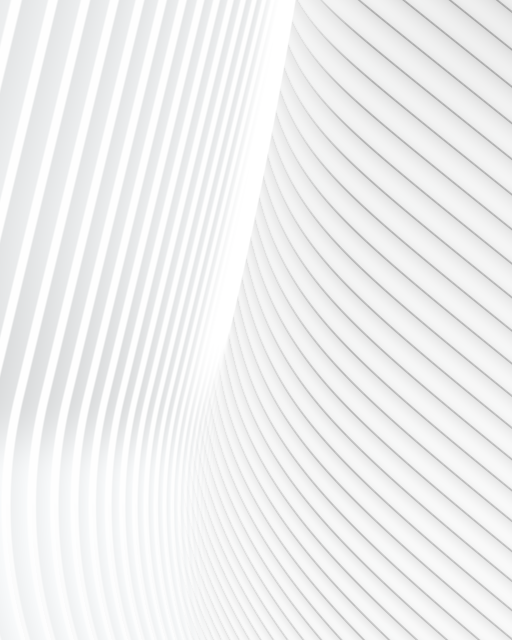
Reproduce this background procedurally as a Shadertoy shader.

```glsl
// Horizontal place of the fold at depth d below the top
float foldEdge(float d) {
    float turn = max(d - 0.6, 0.0);
    return 0.462 - 0.165 * d - 0.065 * d * d + 0.5 * turn * turn;
}

// Straightened position on the leaning left wall
float leftAcross(float x, float d) {
    float turn = max(d - 0.62, 0.0);
    return x + 0.24 * d - 0.7 * turn * turn;
}

// Slat count down the right wall: steep at the fold, then diagonal
float rightPhase(float x, float d) {
    float s = max(x - foldEdge(d), -0.05);
    float drop = (0.04 + 0.34 * d) * exp(-s / (0.03 + 0.09 * d));
    float level = d - 0.8 * x + drop;
    return level * 19.9 + 2.5 * level * level + 0.4;
}

vec3 leftWall(float x, float d) {
    // Ribs crowd and broaden towards the fold
    float across = leftAcross(x, d);
    float n = -8.4 * log(max(0.535 - across, 0.03)) - 0.67;
    float f = fract(n);
    float soft = max(fwidth(n), 0.035);
    float halfWidth = mix(0.14, 0.24, smoothstep(0.05, 0.42, across));
    float reach = abs(fract(n + 0.5) - 0.5);
    float rib = 1.0 - smoothstep(halfWidth - soft, halfWidth + soft, reach);

    // Shaded gaps, darkest in the recess above the bend
    float recess = smoothstep(0.3, 0.62, d) * (1.0 - smoothstep(0.62, 0.74, d));
    float gap = mix(0.89, 0.945, f) - 0.04 * recess * (1.0 - smoothstep(0.18, 0.34, x));
    gap += 0.045 * smoothstep(0.63, 0.76, d);
    vec3 shade = gap * vec3(0.993, 1.0, 1.004);
    return mix(shade, vec3(0.995), rib * mix(1.0, 0.75, smoothstep(0.75, 1.0, d)));
}

vec3 rightWall(float x, float d, float pixel) {
    float n = rightPhase(x, d);
    float f = fract(n);
    float s = x - foldEdge(d);
    float density = length(vec2(dFdx(n), dFdy(n))) / pixel;
    float reach = abs(fract(n + 0.5) - 0.5) / max(density, 1.0);

    // Each slat brightens downwards; the wall is greyer at the top and the fold
    float tone = mix(0.928, 0.97, smoothstep(0.0, 0.8, f));
    tone += 0.02 * smoothstep(0.25, 0.95, d);
    tone -= 0.025 * (1.0 - smoothstep(0.0, 0.3, d)) * smoothstep(0.45, 0.8, x);
    tone -= 0.015 * exp(-max(s, 0.0) * 12.0);

    // Thin joints over a wider soft shadow, faint near the fold
    float joint = 1.0 - smoothstep(0.0005, 0.0005 + 1.2 * pixel, reach);
    float shadow = exp(-reach * 160.0);
    float depth = smoothstep(0.0, 0.13 + 0.14 * d, s) * mix(1.0, 0.8, d);
    tone -= (0.16 * joint + 0.065 * shadow) * depth + 0.025 * joint;
    return tone * vec3(0.999, 1.0, 1.0);
}

void mainImage(out vec4 fragColor, in vec2 fragCoord) {
    float pixel = 1.0 / iResolution.y;
    float x = fragCoord.x / iResolution.x * 0.8;
    float d = 1.0 - fragCoord.y * pixel;
    float s = x - foldEdge(d);

    // Bright spine along the fold, fading out where the walls merge
    vec3 left = leftWall(x, d);
    float spine = smoothstep(-0.065, -0.02, s) * (1.0 - smoothstep(0.52, 0.72, d));
    left = mix(left, vec3(1.0), spine);

    // Crisp fold above, smooth bend below
    float blend = mix(pixel, 0.045, smoothstep(0.5, 0.75, d));
    vec3 color = mix(left, rightWall(x, d, pixel), smoothstep(-blend, blend, s));
    fragColor = vec4(clamp(color, 0.0, 1.0), 1.0);
}
```
